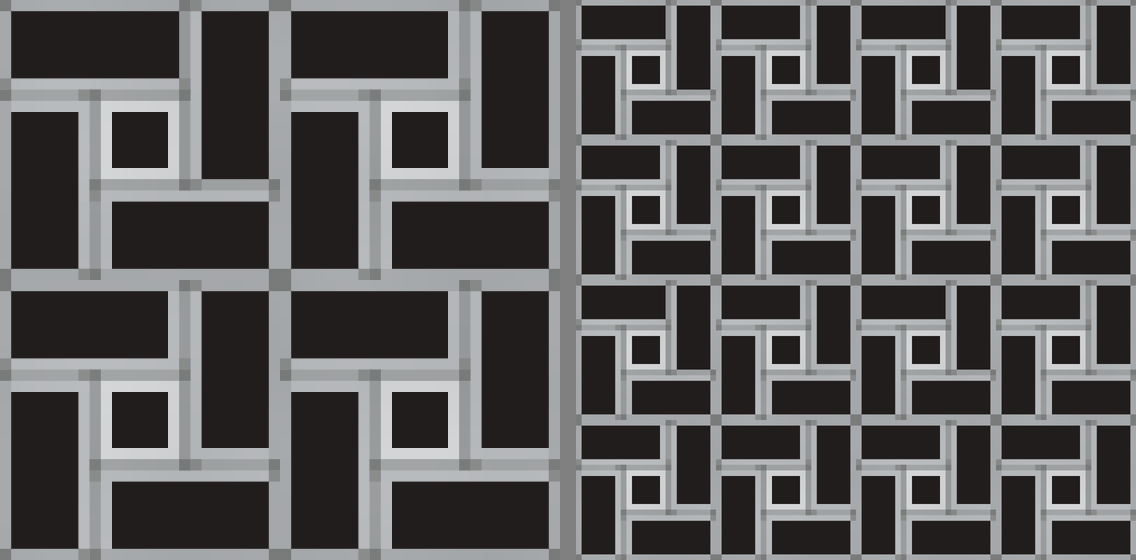
Left, the tile; right, the same tile 2 across and 2 down.
Reproduce this pattern procedurally as a Shadertoy shader.

```glsl
const float REPEATS = 2.0;        // pinwheels across and down
const float CELLS = 25.0;         // grid cells per pinwheel
const float NOISE_PERIOD = 4.0;   // noise lattice cells across the canvas
const float TONE_DRIFT = 0.045;   // strength of the grey variation

const vec3 TILE = vec3(0.130, 0.112, 0.108);
const vec3 FRAME = vec3(0.650, 0.660, 0.670);
const vec3 RIM = vec3(0.710, 0.720, 0.730);
const vec3 RING = vec3(0.820, 0.825, 0.830);
const vec3 JOINT_ACROSS = vec3(0.625, 0.635, 0.640);
const vec3 JOINT_UP = vec3(0.592, 0.602, 0.606);
const vec3 SHOULDER = vec3(0.535, 0.542, 0.542);
const vec3 KNOT = vec3(0.475, 0.484, 0.480);

vec2 latticeGradient(vec2 node) {
    node = mod(node, NOISE_PERIOD);
    float h = fract(sin(dot(node, vec2(127.1, 311.7))) * 437.58);
    float angle = 6.28319 * h;
    return vec2(cos(angle), sin(angle));
}

// Gradient noise that wraps every NOISE_PERIOD
float gradientNoise(vec2 p) {
    vec2 i = floor(p), f = fract(p);
    vec2 w = f * f * f * (f * (f * 6.0 - 15.0) + 10.0);
    vec2 e = vec2(1.0, 0.0);
    float a = dot(latticeGradient(i), f);
    float b = dot(latticeGradient(i + e.xy), f - e.xy);
    float c = dot(latticeGradient(i + e.yx), f - e.yx);
    float d = dot(latticeGradient(i + e.xx), f - e.xx);
    return mix(mix(a, b, w.x), mix(c, d, w.x), w.y);
}

// Coverage of the box lo..hi, repeated with the given period
float box(vec2 p, vec2 lo, vec2 hi, float period, float pixel) {
    vec2 offset = p - 0.5 * (lo + hi) + 0.5 * period;
    vec2 d = abs(mod(offset, period) - 0.5 * period) - 0.5 * (hi - lo);
    return clamp(0.5 - max(d.x, d.y) / pixel, 0.0, 1.0);
}

float cellBox(vec2 p, vec2 corner, float pixel) {
    return box(p, corner, corner + 1.0, CELLS, pixel);
}

void mainImage(out vec4 fragColor, in vec2 fragCoord) {
    float span = REPEATS * CELLS;
    vec2 uv = fragCoord / iResolution.xy;
    vec2 p = vec2(uv.x, 1.0 - uv.y) * span;   // grid cells, y downwards
    float pixel = span / min(iResolution.x, iResolution.y);

    // Four quarter turns of one tile, its joint and the joint's crossings
    float tile = 0.0, across = 0.0, up = 0.0, shoulder = 0.0, knot = 0.0;
    vec2 q = p;
    for (int turn = 0; turn < 4; turn++) {
        tile = max(tile, box(q, vec2(1.0), vec2(15.0, 7.0), CELLS, pixel));
        float joint = box(q, vec2(0.0, 8.0), vec2(17.0, 9.0), CELLS, pixel);
        if (turn % 2 == 0) across = max(across, joint);
        else up = max(up, joint);
        shoulder = max(shoulder, cellBox(q, vec2(0.0, 7.0), pixel));
        shoulder = max(shoulder, cellBox(q, vec2(16.0, 7.0), pixel));
        knot = max(knot, cellBox(q, vec2(0.0, 8.0), pixel));
        knot = max(knot, cellBox(q, vec2(8.0), pixel));
        q = vec2(q.y, CELLS - q.x);
    }

    // Two tiles of the first pinwheel are one cell longer
    tile = max(tile, box(p, vec2(1.0), vec2(16.0, 7.0), span, pixel));
    tile = max(tile, box(p, vec2(18.0, 1.0), vec2(24.0, 16.0), span, pixel));

    // Frame between pinwheels, and the centre square with its ring
    vec2 toFrame = abs(mod(p + 0.5 * CELLS, CELLS) - 0.5 * CELLS) - 1.0;
    float frame = clamp(0.5 - min(toFrame.x, toFrame.y) / pixel, 0.0, 1.0);
    float corner = box(p, vec2(-1.0), vec2(1.0), CELLS, pixel);
    float ring = box(p, vec2(9.0), vec2(16.0), CELLS, pixel);
    float centre = box(p, vec2(10.0), vec2(15.0), CELLS, pixel);

    // Greys, from bottom to top
    vec3 color = mix(RIM, FRAME, frame);
    color = mix(color, RING, ring);
    color = mix(color, JOINT_ACROSS, across);
    color = mix(color, JOINT_UP, up);
    color = mix(color, SHOULDER, shoulder);
    color = mix(color, KNOT, max(knot, corner));

    // Slow drift of tone, one value per cell
    vec2 cell = floor(p) + 0.5;
    color *= 1.0 + TONE_DRIFT * gradientNoise(cell / span * NOISE_PERIOD);

    color = mix(color, TILE, max(tile, centre));
    fragColor = vec4(color, 1.0);
}
```
